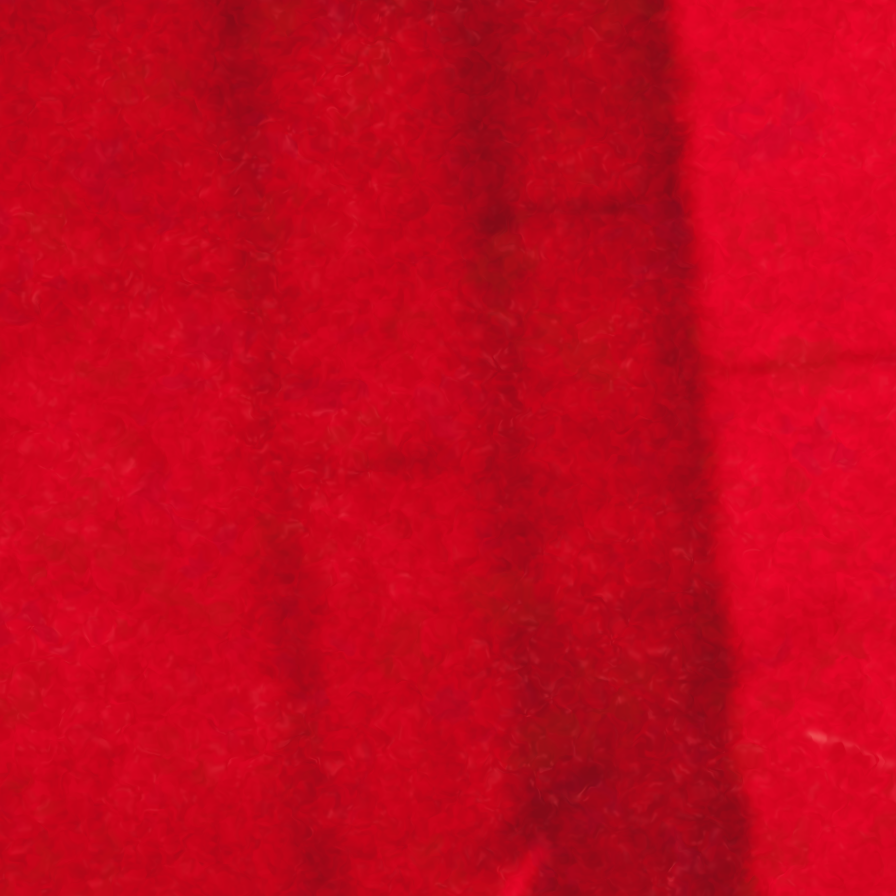
Give the GLSL for this texture, as a Shadertoy shader.

```glsl
const vec3 SHADOW = vec3(0.57, 0.03, 0.09);
const vec3 BODY   = vec3(0.775, 0.012, 0.097);
const vec3 GLOW   = vec3(0.92, 0.02, 0.165);
const vec3 LINT   = vec3(0.93, 0.27, 0.30);
const vec3 RUST   = vec3(0.62, 0.15, 0.06);
const vec3 PLUM   = vec3(0.60, 0.03, 0.20);

vec2 hash2(vec2 cell) {
    vec3 q = fract(cell.xyx * vec3(0.1031, 0.1030, 0.0973));
    q += dot(q, q.yzx + 33.33);
    return fract((q.xx + q.yz) * q.zy);
}

// Smooth cellular noise: blended random values around scattered centres, -1..1
float cellular(vec2 p) {
    vec2 cell = floor(p), f = fract(p);
    float sum = 0.0, weight = 0.0;
    for (int y = -1; y <= 1; y++)
    for (int x = -1; x <= 1; x++) {
        vec2 o = vec2(x, y);
        vec2 d = o + hash2(cell + o) - f;
        float w = exp(-7.0 * dot(d, d));
        sum += w * hash2(cell + o + 71.0).x;
        weight += w;
    }
    return 2.0 * sum / weight - 1.0;
}

float segment(vec2 p, vec2 a, vec2 b) {
    vec2 ab = b - a;
    return length(p - a - ab * clamp(dot(p - a, ab) / dot(ab, ab), 0.0, 1.0));
}

float bell(float d, float width) {
    return exp(-d * d / (width * width));
}

float crease(vec2 p, vec2 a, vec2 b, float width) {
    return bell(segment(p, a, b), width);
}

// Soft stubby fibres, few of them strong
float fibres(vec2 p, float scale) {
    p *= scale;
    vec2 cell = floor(p), f = fract(p);
    float lint = 0.0;
    for (int y = -1; y <= 1; y++)
    for (int x = -1; x <= 1; x++) {
        vec2 o = vec2(x, y), r = hash2(cell + o + 19.0);
        float angle = 6.283 * r.x;
        vec2 arm = vec2(cos(angle), sin(angle)) * (0.03 + 0.25 * r.y);
        vec2 d = o + hash2(cell + o) - f;
        float strength = pow(hash2(cell + o + 43.0).x, 4.0);
        lint += strength * crease(d, -arm, arm, 0.25);
    }
    return min(lint, 1.0);
}

// Light and shade of the draped folds: 0 shadow, 0.5 body, 1 glow
float drape(vec2 p) {
    float down = 1.0 - p.y;
    float first  = p.x - 0.255 - 0.105 * down;
    float second = p.x - 0.520 - 0.090 * down + 0.025 * down * down;
    float edge   = p.x - 0.755 - 0.090 * down;
    float lit = smoothstep(-0.026, 0.028, edge);
    float panel = smoothstep(-0.02, 0.03, second) * (1.0 - lit);

    float tone = 0.57 - 0.15 * smoothstep(0.55, 1.0, p.y) * (1.0 - lit);
    tone += 0.06 * bell(length(p - vec2(0.12, 0.40)), 0.25);
    tone -= 0.12 * panel;
    tone -= 0.25 * bell(first, 0.034);
    tone -= 0.30 * bell(second, 0.036) * smoothstep(-0.1, 0.55, p.y);
    tone -= 0.28 * bell(min(edge + 0.015, 0.0), 0.05) * (1.0 - lit);
    tone -= 0.18 * panel * smoothstep(0.40, 0.27, p.y);
    tone -= 0.13 * bell(length(p - vec2(0.57, 0.17)), 0.13);
    tone -= 0.10 * smoothstep(0.22, 0.0, p.y) * (1.0 - lit);
    tone = mix(max(tone, 0.06), 0.86 - 0.14 * smoothstep(0.45, 0.0, p.y), lit);

    // Cross creases
    tone -= 0.20 * crease(p, vec2(0.55, 0.755), vec2(0.70, 0.77), 0.014);
    tone -= 0.24 * crease(p, vec2(0.81, 0.585), vec2(1.0, 0.605), 0.010);
    tone -= 0.20 * crease(p, vec2(0.37, 0.475), vec2(0.49, 0.49), 0.024);
    tone -= 0.12 * crease(p, vec2(0.0, 0.665), vec2(0.22, 0.69), 0.025);
    tone -= 0.22 * crease(p, vec2(0.53, 0.03), vec2(0.66, 0.14), 0.022);
    tone -= 0.16 * crease(p, vec2(0.84, 0.27), vec2(0.93, 0.31), 0.030);
    tone -= 0.16 * crease(p, vec2(0.28, 1.0), vec2(0.48, 1.0), 0.035);
    tone += 0.45 * crease(p, vec2(0.57, 0.0), vec2(0.60, 0.045), 0.011);
    return tone;
}

void mainImage(out vec4 fragColor, in vec2 fragCoord) {
    vec2 p = fragCoord / iResolution.xy;
    vec2 q = p + 0.002 * sin(p.yx * vec2(31.0, 27.0) + 2.0 * sin(p * 17.0));

    // Mottled cloth, from broad stains to fine curled nap
    float stain = cellular(q * 9.0);
    float mottle = cellular(q * 27.0 + 5.0);
    float nap = cellular(q * 58.0 + 11.0);
    vec2 curl = q + 0.007 * vec2(nap, cellular(q * 50.0 + 31.0));
    float grain = cellular(curl * 112.0 + 23.0);
    float fuzz = cellular(curl.yx * 190.0 + 61.0);
    float tone = drape(q + 0.003 * vec2(mottle, stain));
    tone += 0.05 * stain + 0.05 * mottle + 0.06 * nap + 0.085 * grain + 0.05 * fuzz;

    vec3 color = mix(SHADOW, BODY, clamp(2.0 * tone, -0.2, 1.0));
    color = mix(color, GLOW, clamp(2.0 * tone - 1.0, 0.0, 1.0));

    // Faint colour drift
    float drift = cellular(q * 14.0 + 37.0) + 0.6 * cellular(curl * 55.0 + 53.0);
    color = mix(color, RUST, 0.22 * smoothstep(0.35, 1.3, drift));
    color = mix(color, PLUM, 0.20 * smoothstep(0.45, 1.3, -drift));

    // Pale lint and one frayed crease
    float patches = 0.3 + 0.7 * smoothstep(-0.4, 0.6, stain + 0.7 * mottle);
    float lint = 0.24 * fibres(curl, 62.0) + 0.24 * fibres(curl + 0.37, 105.0);
    color = mix(color, LINT, lint * patches);
    float fray = crease(curl, vec2(0.91, 0.178), vec2(1.0, 0.142), 0.005);
    color = mix(color, LINT, fray * clamp(0.4 + 0.5 * nap + 0.4 * grain, 0.0, 1.0));

    fragColor = vec4(clamp(color, 0.0, 1.0), 1.0);
}
```
